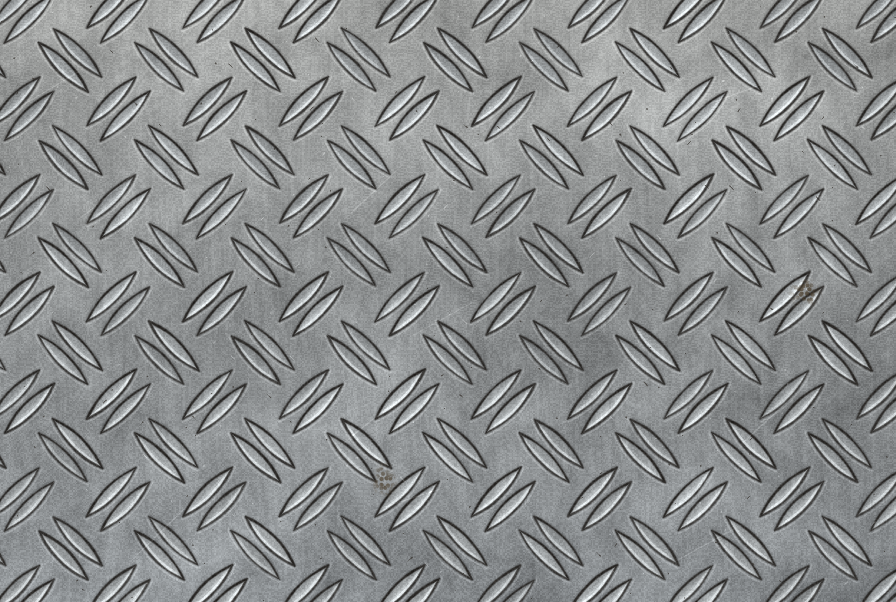
Give the GLSL for this texture, as a WebGL 1 fragment shader.

```glsl
precision highp float;
// Worn steel tread plate: pairs of raised lens-shaped bars on a staggered grid,
// alternately leaning right and left. Each bar is a vesica distance field with
// two facets; layered sines and cellular noise add stains, grain and grime.
uniform vec2 u_resolution;

float hash(vec2 p) {
  return fract(sin(dot(p, vec2(127.1, 311.7))) * 43758.547);
}

// Distance to the nearest scattered point (x) and that point's random id (y)
vec2 cellular(vec2 p) {
  vec2 cell = floor(p), best = vec2(9.0, 0.0);
  for (int j = -1; j <= 1; j++)
    for (int i = -1; i <= 1; i++) {
      vec2 c = cell + vec2(i, j);
      float d = length(c + vec2(hash(c), hash(c + 37.0)) - p);
      if (d < best.x) best = vec2(d, hash(c + 71.0));
    }
  return best;
}

// Soft blotches from warped, rotated sines, roughly -1 to 1
float clouds(vec2 p) {
  float sum = 0.0, amp = 0.55;
  for (int i = 0; i < 5; i++) {
    p = mat2(0.8, 0.6, -0.6, 0.8) * p * 1.75 + sin(p.yx * 1.3 + 2.1);
    sum += amp * sin(p.x) * sin(p.y);
    amp *= 0.68;
  }
  return sum;
}

// Lens along x with half length a and half width b
float lens(vec2 p, float a, float b) {
  p = abs(p);
  float d = (a * a - b * b) / (2.0 * b);
  return p.y * a < d * (p.x - a) ? length(p - vec2(a, 0.0))
                                 : length(p + vec2(0.0, d)) - (d + b);
}

void main() {
  vec2 p = gl_FragCoord.xy / u_resolution.y;
  float px = 1.0 / u_resolution.y;
  float stain = clouds(p * 3.2);
  float grain = hash(floor(p * 420.0)) - 0.5;
  float brushed = clouds(p * vec2(75.0, 12.0));

  // Flat plate: broad tone, blotches, fine grain, vertical brushing
  float light = 0.572 + 0.07 * (p.y - 0.5) - 0.025 * (p.x - 0.75);
  light += 0.075 * stain + 0.045 * clouds(p * 17.0 + 5.0);
  light += 0.10 * grain + 0.03 * brushed;
  light += 0.10 * smoothstep(0.12, 0.0, abs(p.y - 0.80 - 0.02 * stain))
         * smoothstep(0.6, 1.2, p.x) * (0.5 + 0.5 * stain);
  vec3 color = light * mix(vec3(0.97, 1.0, 1.02), vec3(0.99, 1.0, 0.99), p.y);
  float crevice = 0.0;

  // Raised bars: two leans, two bars in each pair
  for (int k = 0; k < 2; k++) {
    float lean = 1.0 - 2.0 * float(k);
    vec2 g = (p - vec2(0.676, 0.495)) / vec2(0.1598, 0.1622) + 0.5 * float(k);
    vec2 id = floor(g + 0.5);
    vec2 q = (g - id) * vec2(0.1598, 0.1622);
    q = vec2(q.x + lean * q.y, q.y - lean * q.x) * 0.7071;
    for (int m = 0; m < 2; m++) {
      float side = 2.0 * float(m) - 1.0;
      float vary = hash(id + vec2(side * 7.0, lean * 13.0));
      float vary2 = hash(id + vec2(side * 17.0, lean * 5.0));
      vec2 r = q - vec2((vary - 0.5) * 0.002, side * 0.0167);
      r.y += 0.0002 * sin(r.x * 90.0 + vary * 40.0);
      float d = lens(r, 0.0565 + 0.002 * vary2, 0.0108 + 0.001 * (vary - 0.5));

      // Upper facet in shade, lower facet bright, soft glint along its rim
      float ridge = r.y + 0.001 - 0.001 * lean;
      float facet = mix(0.69 + 0.03 * lean, 0.59, smoothstep(-0.003, 0.003, ridge));
      facet += (0.10 + 0.08 * vary) * smoothstep(0.0032, 0.001, abs(d + 0.0045))
             * smoothstep(0.002, -0.003, r.y);
      facet += 0.08 * (vary2 - 0.5) + 0.1 * grain + 0.05 * stain - 0.5 * r.x * lean;
      facet += 0.04 * brushed;
      color = mix(color, facet * vec3(0.975, 1.0, 1.01), smoothstep(px, -px, d));

      // Lit lip below, soft contact shadow, and a dark grimy outline
      float below = smoothstep(0.004, -0.004, r.y);
      color += 0.09 * below * smoothstep(0.0025, 0.0, abs(d - 0.0045));
      color *= 1.0 - 0.2 * smoothstep(0.006, 0.0, abs(d)) * (1.0 - below);
      float width = 0.0015 + 0.0005 * vary + 0.0005 * clouds(p * 35.0);
      float line = smoothstep(width + px, width - px, abs(d + 0.0004));
      crevice = max(crevice, line * (0.9 + 0.1 * vary2 - 0.14 * below));
    }
  }
  color = mix(color, vec3(0.155, 0.145, 0.135) + 0.08 * grain, crevice);

  // Small irregular dark specks and pale nicks
  vec2 speck = cellular(p * 38.0 + 0.12 * sin(p.yx * 310.0));
  float fleck = smoothstep(0.04 + 0.08 * hash(vec2(speck.y, 3.0)), 0.02, speck.x);
  color = mix(color, vec3(0.2, 0.18, 0.16), 0.7 * fleck * step(0.91, speck.y));
  color += 0.14 * fleck * step(speck.y, 0.07);

  // Rare crumbly patches of brown dirt
  vec2 dirt = cellular(p * 6.0 + 3.7);
  float patchy = smoothstep(0.16, 0.03, dirt.x + 0.06 * clouds(p * 45.0));
  float crumbs = smoothstep(0.62, 0.3, cellular(p * 130.0).x);
  color = mix(color, vec3(0.29, 0.24, 0.17), 0.7 * patchy * crumbs * step(0.92, dirt.y));

  // Thin slanted scratches, each confined to a random cell
  vec2 s = vec2(p.x * 0.9 + p.y * 0.5, p.y * 0.9 - p.x * 0.5) * vec2(5.0, 9.0);
  vec2 sc = floor(s), sf = fract(s) - 0.5;
  float scratch = abs(sf.y - (hash(sc) - 0.5) * (0.5 + sf.x));
  scratch = smoothstep(0.018, 0.0, scratch) * smoothstep(0.4, 0.2, abs(sf.x));
  color += 0.08 * scratch * step(0.88, hash(sc + 9.0));

  gl_FragColor = vec4(clamp(color, 0.0, 1.0), 1.0);
}
```
